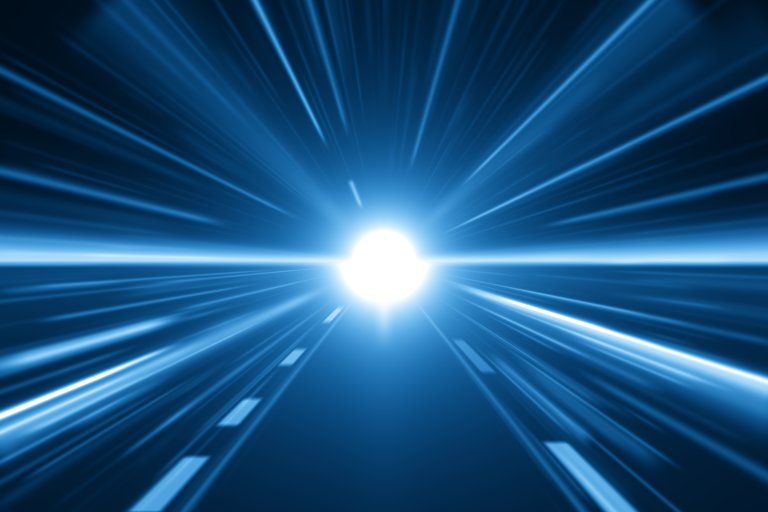
Write a WebGL 1 fragment shader that draws this background.

```glsl
precision highp float;
// Blue light streaks rushing out of a glowing vanishing point above a dark road.
uniform vec2 u_resolution;

vec3 hash3(vec2 cell) {
  vec3 q = vec3(dot(cell, vec2(12.7, 31.1)), dot(cell, vec2(26.9, 18.3)), dot(cell, vec2(41.9, 37.1)));
  return fract(sin(q) * 4375.85);
}

// Ray from the vanishing point to tip, lit from the fraction start outwards, widening as it nears.
float beam(vec2 p, vec2 tip, float start, float width) {
  float reach = length(tip);
  vec2 dir = tip / reach;
  float along = dot(p, dir) / reach;
  float across = dot(p, vec2(-dir.y, dir.x)) / (width * max(along, 0.0) + 0.001);
  return exp(-across * across) * smoothstep(start, start + 0.12, along)
       * (1.0 - smoothstep(0.98, 1.06, along));
}

// Short painted dash with firm ends, between two depths below the horizon.
float dash(vec2 p, float slope, float near, float far) {
  float depth = max(-p.y, 0.001);
  float side = abs(p.x / depth - slope);
  return (1.0 - smoothstep(0.045, 0.085, side))
       * smoothstep(near - 0.004, near + 0.008, depth)
       * (1.0 - smoothstep(far - 0.006, far + 0.006, depth));
}

// Scattered streaks: angular cells, each with its own span and strength.
float scatter(vec2 p) {
  float angle = atan(p.x, p.y) / 6.2832;
  float r = length(p);
  float sum = 0.0;
  for (int i = 0; i < 5; i++) {
    float layer = float(i);
    float a = angle * (47.0 + 38.0 * layer) + 0.37 * layer;
    vec3 rnd = hash3(vec2(floor(a), layer + 3.0));
    float f = fract(a) - 0.5;
    float start = 0.07 + 0.45 * rnd.x;
    float end = start + 0.12 + 0.5 * rnd.y;
    float span = smoothstep(start, start + 0.12, r) * (1.0 - smoothstep(end - 0.08, end, r));
    sum += exp(-f * f * 26.0) * span * rnd.z * rnd.z;
  }
  return sum;
}

// Navy through cyan to white, driven by one light level.
vec3 blueRamp(float level) {
  return vec3(pow(level, 2.6), level, 1.0 - (1.0 - level) * (1.0 - level));
}

void main() {
  vec2 p = (gl_FragCoord.xy - vec2(0.5, 0.488) * u_resolution) / u_resolution.y;
  float r = length(p);
  float h = p.y;
  float ax = abs(p.x);
  float above = smoothstep(-0.006, 0.006, h);
  float below = 1.0 - above;

  // Sky, floor and central glow
  float level = mix(0.08 + 0.15 * exp(6.0 * min(h, 0.0)), 0.045, above);
  level += 0.85 * exp(-5.0 * r) + 0.4 * exp(-r * r / 0.012) + 0.4 * exp(-r * r / 0.0015);

  // Horizon band, thicker towards the sides
  float thickness = 0.07 * ax + 0.006;
  float light = 0.7 * smoothstep(-0.013, 0.004, h) * exp(-h * h / (thickness * thickness));
  light += 0.17 * exp(-abs(h) * 13.0) * above;

  // Reflection down the road
  float fade = smoothstep(-0.19, -0.02, h) * below;
  light += 0.75 * exp(-p.x * p.x / 0.0002) * fade;
  light += 0.3 * exp(-p.x * p.x / 0.005) * exp(6.0 * min(h, 0.0)) * below;

  // Fine streaks leave the middle of the road clear
  float offRoad = smoothstep(0.65, 1.05, ax / max(-h, 0.001));
  light += scatter(p) * mix(0.3 * offRoad, 0.08, above);

  // Broad and thin sky beams
  light += 0.17 * beam(p, vec2(-0.52, 0.51), 0.1, 0.09);
  light += 0.20 * beam(p, vec2(0.57, 0.51), 0.1, 0.07);
  light += 0.08 * beam(p, vec2(0.75, 0.44), 0.1, 0.08);
  light += 0.55 * beam(p, vec2(-0.256, 0.52), 0.41, 0.006);
  light += 0.28 * beam(p, vec2(-0.148, 0.52), 0.45, 0.006);
  light += 0.28 * beam(p, vec2(0.147, 0.52), 0.32, 0.007);
  light += 0.35 * beam(p, vec2(0.53, 0.52), 0.26, 0.006);
  light += 0.38 * beam(p, vec2(0.76, 0.365), 0.13, 0.007);
  light += 0.28 * beam(p, vec2(0.76, 0.17), 0.38, 0.008);
  light += 0.28 * beam(p, vec2(-0.76, 0.38), 0.2, 0.008);
  light += 0.30 * beam(p, vec2(-0.76, 0.18), 0.38, 0.009);
  light += 0.50 * beam(p, vec2(-0.064, 0.155), 0.65, 0.004);

  // Bright floor beams
  light += 0.70 * beam(p, vec2(0.76, -0.25), 0.15, 0.022);
  light += 0.45 * beam(p, vec2(0.76, -0.235), 0.25, 0.007);
  light += 0.22 * beam(p, vec2(0.76, -0.30), 0.2, 0.045);
  light += 0.50 * beam(p, vec2(-0.76, -0.345), 0.12, 0.04);
  light += 0.65 * beam(p, vec2(-0.76, -0.303), 0.5, 0.007);
  light += 0.50 * beam(p, vec2(-0.76, -0.205), 0.5, 0.016);
  light += 0.28 * beam(p, vec2(0.39, -0.338), 0.5, 0.012);

  // Lane edges and dashes receding to the vanishing point
  light += 0.22 * beam(vec2(ax, h), vec2(0.40, -0.5), 0.12, 0.008);
  for (int i = 0; i < 4; i++) {
    float k = float(i);
    float near = 0.087 + 0.073 * k + 0.008 * k * k;
    light += 0.58 * dash(p, -0.96, near, near + 0.03 + 0.003 * k * k * k);
  }
  for (int i = 0; i < 2; i++) {
    float k = float(i);
    light += (0.3 + 0.3 * k) * dash(p, 0.95, 0.15 + 0.2 * k, 0.215 + 0.3 * k);
  }

  level = 1.0 - (1.0 - min(level, 1.0)) * (1.0 - min(light, 1.0));
  gl_FragColor = vec4(blueRamp(level), 1.0);
}
```
